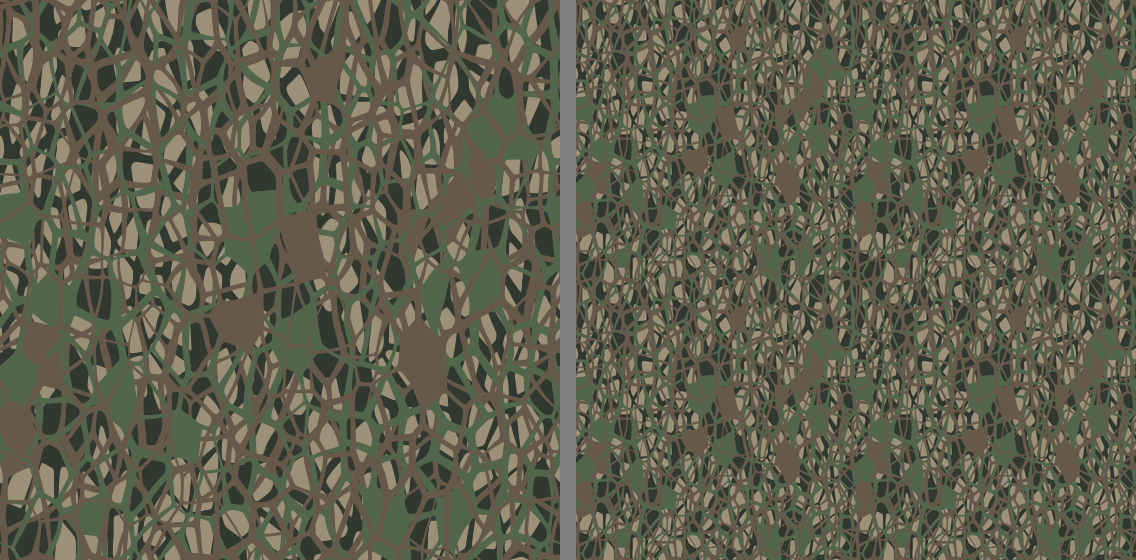
Left, the tile; right, the same tile 2 across and 2 down.
Reproduce this pattern procedurally as a WebGL 2 fragment shader.

```glsl
#version 300 es
precision highp float;
// Tiling camouflage of tangled, upright webs: brown and green strands over dark ones on tan.

uniform vec2 u_resolution;
out vec4 fragColor;

// Integer hash of a cell and a seed, two values from 0 to 1.
vec2 hash2(vec2 cell, float seed) {
    uvec3 v = uvec3(cell, seed) * 1664525u + 1013904223u;
    for (int i = 0; i < 2; i++) {
        v.x += v.y * v.z;
        v.y += v.z * v.x;
        v.z += v.x * v.y;
        v ^= v >> 16u;
    }
    return vec2(v.xy & 65535u) / 65535.0;
}

// Smooth value noise that wraps on the unit square.
vec2 wrapNoise(vec2 p, vec2 period, float seed) {
    vec2 x = p * period;
    vec2 i = floor(x);
    vec2 f = smoothstep(0.0, 1.0, x - i);
    vec2 a = hash2(mod(i, period), seed);
    vec2 b = hash2(mod(i + vec2(1, 0), period), seed);
    vec2 c = hash2(mod(i + vec2(0, 1), period), seed);
    vec2 d = hash2(mod(i + vec2(1, 1), period), seed);
    return mix(mix(a, b, f.x), mix(c, d, f.x), f.y);
}

// Jittered centre of a wrapping grid cell.
vec2 cellCentre(vec2 cell, vec2 grid, float seed) {
    return cell + 0.05 + 0.9 * hash2(mod(cell, grid), seed);
}

// Coverage of one web: rounded Voronoi borders, with a share of cells filled.
float web(vec2 p, vec2 grid, float halfWidth, float filled, float seed) {
    vec2 warped = p + 0.04 * (wrapNoise(p, vec2(7, 6), seed + 1.0) - 0.5);
    warped += 0.008 * (wrapNoise(p, vec2(23, 19), seed + 2.0) - 0.5);
    vec2 x = warped * grid;
    vec2 home = floor(x);

    // Nearest centre
    vec2 nearCell = home;
    vec2 toNear = vec2(0);
    float best = 1e3;
    for (int j = -1; j <= 1; j++)
    for (int i = -1; i <= 1; i++) {
        vec2 cell = home + vec2(i, j);
        vec2 r = cellCentre(cell, grid, seed) - x;
        if (dot(r, r) < best) {
            best = dot(r, r);
            nearCell = cell;
            toNear = r;
        }
    }

    // Smooth minimum of border distances, measured in canvas units
    const float rounding = 0.002;
    float sum = 0.0;
    for (int j = -2; j <= 2; j++)
    for (int i = -2; i <= 2; i++) {
        if (i == 0 && j == 0) continue;
        vec2 r = cellCentre(nearCell + vec2(i, j), grid, seed) - x;
        vec2 across = r - toNear;
        float border = dot(0.5 * (r + toNear), across) / length(across * grid);
        sum += exp(-border / rounding);
    }
    float dist = -rounding * log(sum);

    // Strands swell and thin along their way
    float width = halfWidth * (0.35 + 1.3 * wrapNoise(p, vec2(15, 11), seed + 3.0).x);
    float soft = 0.6 / u_resolution.y;
    float strand = 1.0 - smoothstep(width - soft, width + soft, dist);
    float solid = step(hash2(mod(nearCell, grid), seed + 4.0).x, filled);
    return max(strand, solid);
}

void main() {
    vec2 p = gl_FragCoord.xy / u_resolution;

    const vec3 tan_ = vec3(0.61, 0.57, 0.47);
    const vec3 dark = vec3(0.19, 0.22, 0.19);
    const vec3 brown = vec3(0.40, 0.35, 0.29);
    const vec3 green = vec3(0.32, 0.40, 0.30);

    // Webs from the deepest to the topmost
    vec3 colour = tan_;
    colour = mix(colour, dark, web(p, vec2(20, 11), 0.0068, 0.2, 10.0));
    colour = mix(colour, brown, web(p, vec2(17, 9), 0.0044, 0.04, 30.0));
    colour = mix(colour, green, web(p, vec2(18, 11), 0.005, 0.05, 50.0));
    colour = mix(colour, brown, web(p, vec2(16, 10), 0.0042, 0.03, 70.0));
    fragColor = vec4(colour, 1.0);
}
```
